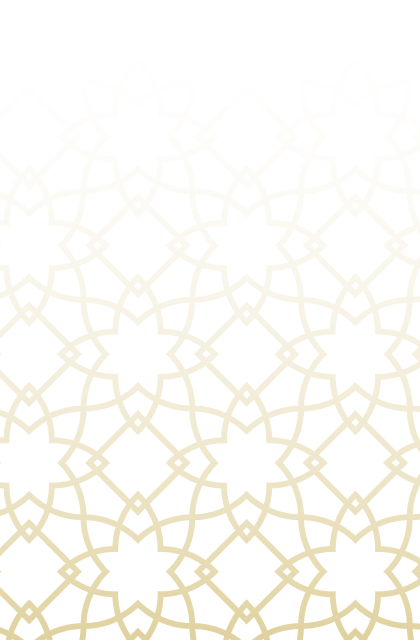
This pattern is drawn by a WebGL 2 fragment shader. Its source:

```glsl
#version 300 es
precision highp float;
// Interlaced lattice: eight-fold rosettes of circular arcs alternate with
// tilted squares on a checkerboard. Each cell is folded by symmetry into one
// wedge, and the gold strokes fade to white toward the top.

#define SPACING 0.1699              // row distance, in canvas heights
#define ANCHOR vec2(0.2155, 0.4466) // centre of one rosette, in canvas heights
#define TOP_ROW 2.0                 // last row above the anchor that is drawn
#define ARC_RADIUS 0.712            // in units of SPACING
#define SQUARE_REACH 0.447          // half diagonal of the tilted squares
#define HALF_STROKE 0.027
#define FADE_POWER 1.9
#define GOLD vec3(0.878, 0.822, 0.62)

uniform vec2 u_resolution;
out vec4 fragColor;

const float WEDGE = 0.78539816;

// Nearest lattice point whose coordinates have an even sum.
vec2 nearestEven(vec2 p) {
    vec2 r = floor(0.5 * vec2(p.x + p.y, p.x - p.y) + 0.5);
    return vec2(r.x + r.y, r.x - r.y);
}

float arcDistance(vec2 p) {
    // Meets the axis at 45 degrees, so arcs of neighbours join smoothly.
    vec2 center = vec2(sqrt(0.5)) * vec2(1.0 - ARC_RADIUS, -ARC_RADIUS);
    return abs(length(p - center) - ARC_RADIUS);
}

float rosetteDistance(vec2 p) {
    // Fold into a 45 degree wedge holding one arc and its mirror image.
    float angle = abs(mod(atan(p.y, p.x) + 0.5 * WEDGE, 2.0 * WEDGE) - 0.5 * WEDGE);
    angle = angle > WEDGE ? 2.0 * WEDGE - angle : angle;
    float radius = length(p);
    vec2 direct = radius * vec2(cos(angle), sin(angle));
    vec2 mirrored = radius * vec2(cos(WEDGE - angle), sin(WEDGE - angle));
    return min(arcDistance(direct), arcDistance(mirrored));
}

float squareDistance(vec2 p) {
    return abs(abs(p.x) + abs(p.y) - SQUARE_REACH) * sqrt(0.5);
}

void main() {
    vec2 uv = gl_FragCoord.xy / u_resolution.y;
    vec2 p = (uv - ANCHOR) / SPACING;

    // Rosettes sit on even lattice points, squares on odd ones.
    vec2 starCenter = nearestEven(p);
    vec2 squareCenter = nearestEven(p - vec2(1.0, 0.0)) + vec2(1.0, 0.0);

    float d = 10.0;
    if (starCenter.y < TOP_ROW + 0.5) d = rosetteDistance(p - starCenter);
    if (squareCenter.y < TOP_ROW + 0.5) d = min(d, squareDistance(p - squareCenter));

    // Antialiased stroke, then the vertical fade.
    float pixel = 1.0 / (u_resolution.y * SPACING);
    float ink = clamp(0.5 + (HALF_STROKE - d) / pixel, 0.0, 1.0);
    float fade = pow(max(1.0 - uv.y, 0.0), FADE_POWER);
    fragColor = vec4(mix(vec3(1.0), GOLD, ink * fade), 1.0);
}
```
